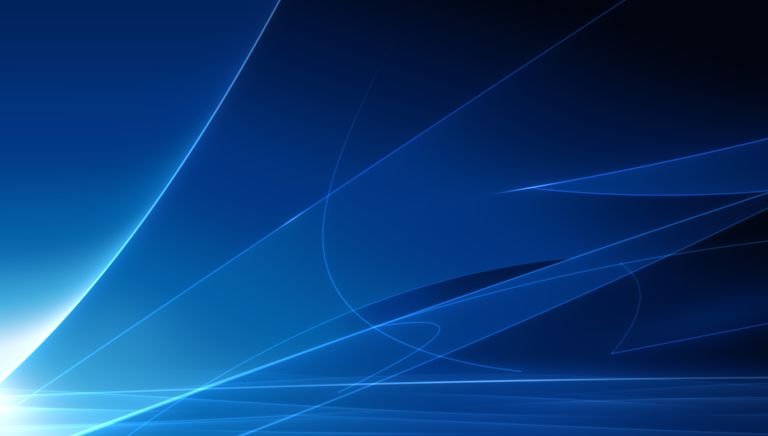
Write a WebGL 2 fragment shader that draws this background.

```glsl
#version 300 es
precision highp float;
uniform vec2 u_resolution;
out vec4 fragColor;

const float ASPECT = 1.77;
const float THIN = 0.0035;
const vec3 ICE = vec3(0.6, 0.82, 0.92);
const vec3 AZURE = vec3(0.12, 0.4, 0.7);
const vec3 VIOLET = vec3(0.16, 0.3, 0.75);

// Light ramp: navy, blue, cyan, white
vec3 ramp(float t) {
  vec3 c = mix(vec3(0.004, 0.018, 0.06), vec3(0.005, 0.085, 0.26), smoothstep(0.0, 0.27, t));
  c = mix(c, vec3(0.006, 0.21, 0.51), smoothstep(0.2, 0.53, t));
  c = mix(c, vec3(0.015, 0.38, 0.66), smoothstep(0.5, 0.8, t));
  c = mix(c, vec3(0.25, 0.67, 0.87), smoothstep(0.76, 1.05, t));
  return mix(c, vec3(0.9, 0.96, 1.0), smoothstep(0.98, 1.27, t));
}

// Signed distance to the parabola through a, b, c; positive above
float parabola(vec2 p, vec2 a, vec2 b, vec2 c) {
  float s = (b.y - a.y) / (b.x - a.x);
  float k = ((c.y - b.y) / (c.x - b.x) - s) / (c.x - a.x);
  float y = a.y + (p.x - a.x) * (s + k * (p.x - b.x));
  float slope = s + k * (2.0 * p.x - a.x - b.x);
  return (p.y - y) / sqrt(1.0 + slope * slope);
}

float segment(vec2 p, vec2 a, vec2 b) {
  vec2 d = b - a;
  return length(p - a - d * clamp(dot(p - a, d) / dot(d, d), 0.0, 1.0));
}

// Distance to a quadratic Bezier, by short chords
float bezier(vec2 p, vec2 a, vec2 b, vec2 c) {
  float nearest = 9.0;
  vec2 last = a;
  for (int i = 1; i <= 20; i++) {
    float t = float(i) / 20.0;
    vec2 next = mix(mix(a, b, t), mix(b, c, t), t);
    nearest = min(nearest, segment(p, last, next));
    last = next;
  }
  return nearest;
}

// Thin core with a faint halo
float stroke(float d, float width) {
  d = abs(d);
  return 0.85 * (1.0 - smoothstep(0.0, width, d)) + 0.12 * exp(-d / (width * 3.0));
}

float above(float d) { return smoothstep(-0.002, 0.002, d); }

// Glow falling off on the positive side only
float sheet(float d, float reach) { return above(d) * exp(-max(d, 0.0) / reach); }

float spot(vec2 p, vec2 center, vec2 size) {
  vec2 q = (p - center) / size;
  return exp(-dot(q, q));
}

// Fan of wavering light streaks along the floor
float streaks(vec2 p) {
  float sum = 0.0;
  for (int i = 0; i < 9; i++) {
    float k = float(i);
    float y = 0.015 + 0.013 * k + 0.035 * sin(p.x * (1.1 + 0.13 * k) + k * 1.7);
    float pulse = 0.5 + 0.5 * sin(p.x * 4.0 + k * 2.3 + sin(p.x * 3.0 - k));
    sum += pulse * (0.18 * stroke(p.y - y, THIN) + 0.14 * sheet(y - p.y, 0.022));
  }
  return sum * smoothstep(0.17, 0.1, p.y);
}

void main() {
  vec2 p = gl_FragCoord.xy / u_resolution * vec2(ASPECT, 1.0);
  float x = p.x, y = p.y;

  // Boundaries of the sheets
  float rim = parabola(p, vec2(0.0, 0.124), vec2(0.369, 0.549), vec2(0.645, 1.0));
  float ray = parabola(p, vec2(0.0, 0.044), vec2(0.668, 0.493), vec2(1.44, 1.0));
  float wing = parabola(p, vec2(0.668, 0.493), vec2(1.22, 0.569), vec2(1.77, 0.682));
  float fold = parabola(p, vec2(1.22, 0.569), vec2(1.5, 0.552), vec2(1.77, 0.562));
  float crest = parabola(p, vec2(0.484, 0.124), vec2(0.853, 0.302), vec2(1.3, 0.405));
  float beam = parabola(p, vec2(0.173, 0.0), vec2(0.864, 0.25), vec2(1.77, 0.558));
  float lower = parabola(p, vec2(0.553, 0.0), vec2(1.014, 0.182), vec2(1.65, 0.465));
  float branch = parabola(p, vec2(0.864, 0.251), vec2(1.244, 0.355), vec2(1.77, 0.447));
  float stream = parabola(p, vec2(0.0, 0.09), vec2(0.92, 0.121), vec2(1.77, 0.134));

  // Light level of the right side
  float right = smoothstep(0.7, 1.1, x);
  float level = 1.1 - 0.25 * x - 0.76 * y;
  level += 0.08 * sheet(-ray, 0.16) * smoothstep(1.5, 0.9, x) * smoothstep(0.2, 0.7, x);
  level += 0.06 * exp(-abs(wing) / 0.06) * right * above(-ray);
  level += 0.1 * above(-wing) * above(fold) * smoothstep(1.2, 1.3, x);
  level -= 0.1 * smoothstep(1.2, 1.7, x) * above(-fold);
  level = mix(level, min(level, 0.95 - 0.38 * x), above(-beam));
  level -= 0.27 * above(-crest) * above(beam) * right * smoothstep(1.75, 1.3, x);
  level -= 0.16 * above(-lower) * smoothstep(0.12, 0.19, y) * right;
  level += 0.14 * spot(p, vec2(1.68, 0.25 * x - 0.14), vec2(0.25, 0.05));
  level += 0.22 * exp(-9.0 * length(p - vec2(0.0, 0.08)));
  level += 0.05 * spot(p, vec2(0.3), vec2(0.13));

  // Bright panel left of the rim
  float depth = 1.0 - y;
  float panel = 0.34 + 0.3 * depth + 0.95 * depth * depth;
  panel += 0.15 * exp(-abs(rim) / 0.05) * smoothstep(1.0, 0.6, y);
  vec3 color = mix(ramp(level), ramp(panel), above(rim));

  // Rim and long straight rays
  float west = smoothstep(1.1, 0.1, x);
  vec3 tint = mix(AZURE, ICE, west);
  color += ICE * stroke(rim, 0.004) * mix(0.6, 0.4, y);
  color += AZURE * 0.18 * exp(-abs(rim) / 0.02) * smoothstep(1.0, 0.4, y);
  color += mix(VIOLET, AZURE, west) * stroke(ray, THIN) * 0.36;
  color += ICE * stroke(ray, THIN) * spot(p, vec2(0.675, 0.497), vec2(0.03)) * 0.3;
  color += VIOLET * stroke(wing, THIN) * smoothstep(1.1, 1.25, x) * 0.5;
  color += VIOLET * stroke(fold, THIN) * smoothstep(1.2, 1.26, x) * 0.4;
  color += ICE * stroke(wing, THIN) * spot(p, vec2(1.23, 0.57), vec2(0.05)) * 0.35;

  // Crossing beams, whiter toward the left
  color += AZURE * stroke(crest, THIN) * smoothstep(1.3, 0.8, x) * 0.25;
  color += tint * stroke(beam, THIN + 0.004 * west) * 0.5;
  color += AZURE * 0.14 * sheet(-beam, 0.04) * smoothstep(1.6, 0.6, x);
  color += tint * stroke(lower, THIN + 0.003 * west) * 0.33;
  color += AZURE * stroke(branch, THIN) * smoothstep(0.8, 0.95, x) * 0.3;

  // Curling threads
  float arc = bezier(p, vec2(0.945, 0.977), vec2(0.744, 0.62), vec2(0.744, 0.459));
  float bowl = bezier(p, vec2(0.744, 0.459), vec2(0.744, 0.2), vec2(1.2, 0.148));
  float curl = bezier(p, vec2(0.864, 0.251), vec2(1.2, 0.3), vec2(0.78, 0.1));
  float hook = bezier(p, vec2(1.41, 0.189), vec2(1.53, 0.33), vec2(1.43, 0.396));
  float edge = segment(p, vec2(1.41, 0.189), vec2(1.77, 0.258));
  color += AZURE * stroke(min(arc, bowl), THIN) * smoothstep(1.0, 0.3, y) * 0.34;
  color += AZURE * (stroke(curl, THIN) * 0.3 + stroke(hook, THIN) * 0.2);
  color += VIOLET * stroke(edge, THIN) * 0.35;

  // Luminous floor
  color += mix(AZURE, ICE, 0.35) * streaks(p) * mix(0.6, 0.85, west);
  color += ICE * stroke(stream, 0.004) * (0.2 + 0.35 * spot(p, vec2(1.1, 0.13), vec2(0.3, 0.1)));
  fragColor = vec4(clamp(color, 0.0, 1.0), 1.0);
}
```
